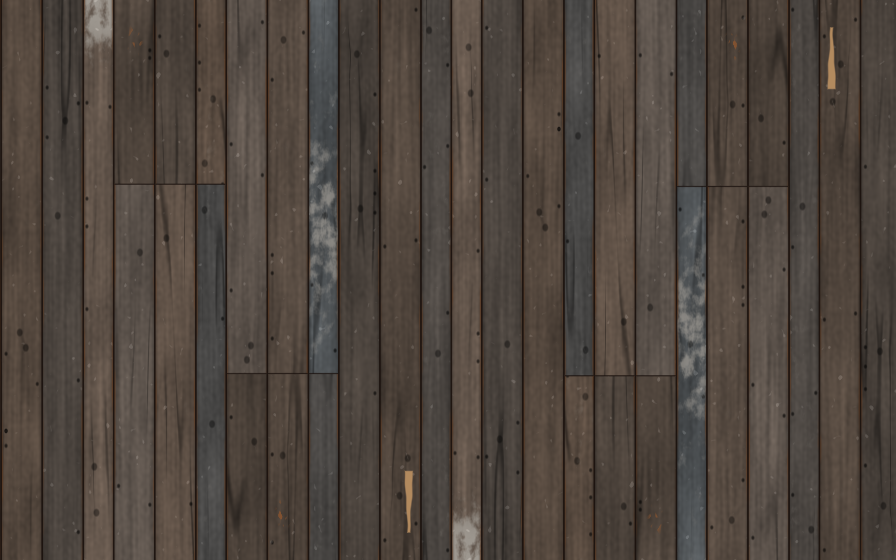
Reproduce this texture procedurally as a Shadertoy shader.

```glsl
#define GROUP_WIDTH 0.201
#define PLANK_SHARE 0.365
#define GAP 0.0015
#define GRAIN 0.20
#define WEAR 0.30
#define DARK_WOOD vec3(0.285, 0.238, 0.200)
#define LIGHT_WOOD vec3(0.435, 0.368, 0.318)
#define SLATE vec3(0.95, 1.01, 1.05)
#define RUST vec3(0.40, 0.24, 0.13)
#define CHALK vec3(0.64, 0.62, 0.59)
#define BARE_WOOD vec3(0.70, 0.54, 0.37)
#define GAP_COLOR vec3(0.10, 0.065, 0.05)

// Six rows of three planks: lightness and greyness
const float TONE[18] = float[18](
    0.28, 0.12, 0.72,  0.62, 0.60, 0.20,  0.14, 0.16, 0.45,
    0.10, 0.28, 0.25,  0.66, 0.45, 0.50,  0.10, 0.25, 0.24);
const float GREY[18] = float[18](
    0.05, 0.35, 0.10,  0.30, 0.05, 0.70,  0.15, 0.20, 0.00,
    0.15, 0.10, 0.60,  0.28, 0.10, 0.95,  0.30, 0.10, 0.45);
const float JOINT[4] = float[4](-1.0, 0.671, 0.333, 2.0);

vec2 hash2(vec2 p) {
    vec3 a = fract(p.xyx * vec3(0.1031, 0.1030, 0.0973));
    a += dot(a, a.yzx + 33.33);
    return fract((a.xx + a.yz) * a.zy);
}

float cornerSlope(vec2 cell, vec2 f, vec2 corner) {
    return dot(hash2(cell + corner) * 2.0 - 1.0, f - corner);
}

// Gradient noise, roughly -0.7 to 0.7
float noise(vec2 p) {
    vec2 i = floor(p), f = p - i;
    vec2 u = f * f * f * (f * (f * 6.0 - 15.0) + 10.0);
    return mix(mix(cornerSlope(i, f, vec2(0, 0)), cornerSlope(i, f, vec2(1, 0)), u.x),
               mix(cornerSlope(i, f, vec2(0, 1)), cornerSlope(i, f, vec2(1, 1)), u.x), u.y);
}

float fbm(vec2 p) {
    float sum = 0.0, amp = 0.7;
    for (int i = 0; i < 4; i++) {
        sum += amp * noise(p);
        p = p * 2.03 + 17.1;
        amp *= 0.55;
    }
    return sum;
}

// Where chalky paint remains on a plank
float chalkAmount(int row, int plank, float y) {
    if (plank != 2) return 0.12;
    if (row == 0) return smoothstep(0.82, 0.97, y);
    if (row == 4) return 0.25 + 0.55 * exp(-pow((y - 0.60) / 0.19, 2.0));
    return 0.25;
}

float chips(vec2 p, vec2 center) {
    float area = smoothstep(0.035, 0.01, length((p - center) * vec2(2.0, 1.0)));
    return area * smoothstep(0.12, 0.3, noise(p * vec2(120.0, 85.0)));
}

void mainImage(out vec4 fragColor, in vec2 fragCoord) {
    float px = 1.0 / iResolution.y;
    vec2 p = fragCoord * px - vec2(0.002, 0.0);

    // Four plank groups, then the same four turned half around
    float group = floor(p.x / GROUP_WIDTH);
    p.x -= group * GROUP_WIDTH;
    if (mod(group, 8.0) >= 4.0) p = vec2(GROUP_WIDTH, 1.0) - p;
    int g = int(mod(group, 4.0));

    // Plank within the group, split by its joint
    float slot = clamp(floor(p.x / GROUP_WIDTH / PLANK_SHARE), 0.0, 2.0);
    float left = slot * PLANK_SHARE * GROUP_WIDTH;
    float right = min(left + PLANK_SHARE * GROUP_WIDTH, GROUP_WIDTH);
    int plank = int(slot);
    int row = max(2 * g - 1 + int(step(JOINT[g], p.y)), 0);
    int id = row * 3 + plank;
    vec2 seed = vec2(slot * 3.7 + 1.3, float(row) * 5.1 + 2.7);
    vec2 q = p + seed;

    // Knots bend the grain; nails leave small dark holes
    float spots = 0.0;
    for (int i = 0; i < 7; i++) {
        vec2 h = hash2(seed * 13.0 + float(i) * 7.7);
        bool knot = i < 2;
        float across = knot ? mix(0.25, 0.75, h.x) : mix(0.12, 0.88, step(0.5, h.x));
        vec2 d = p - vec2(mix(left, right, across), h.y);
        if (knot) q.x += 0.35 * d.x * exp(-dot(d, d * vec2(5000.0, 1200.0)));
        float size = knot ? 0.005 : 0.0025;
        spots += (knot ? 0.4 : 0.6) * smoothstep(size + px, size - px, length(d * vec2(1.0, 0.75)));
    }

    // Wood colour, grain, blotches and cracks
    vec3 color = mix(DARK_WOOD, LIGHT_WOOD, TONE[id]);
    color = mix(color, dot(color, vec3(0.3, 0.6, 0.1)) * SLATE, GREY[id]);
    float blotch = fbm(q * vec2(13.0, 5.0));
    float grain = noise(q * vec2(150.0, 5.0)) + 0.8 * noise(q * vec2(62.0, 2.5));
    color *= 1.0 + GRAIN * grain + WEAR * blotch + 0.12 * noise(q * vec2(130.0, 90.0));
    float crack = smoothstep(0.07, 0.0, abs(noise(q * vec2(36.0, 1.6))));
    color *= 1.0 - 0.35 * crack * smoothstep(0.0, 0.3, noise(q * vec2(14.0, 3.0) + 9.0));
    color *= 1.0 - min(spots, 0.7);

    // Chalk, pale scuffs and orange chips
    float chalk = chalkAmount(row, plank, p.y);
    float patches = fbm(q * vec2(42.0, 26.0));
    color = mix(color, CHALK, 0.9 * chalk * smoothstep(0.45, 1.15, chalk + 1.3 * patches));
    color += 0.10 * smoothstep(0.36, 0.55, noise(q * vec2(95.0, 75.0)));
    float chip = row == 2 && plank == 0 ? chips(p, vec2(0.0375, 0.927))
               : row == 3 && plank == 1 ? chips(p, vec2(0.102, 0.083)) : 0.0;
    color = mix(color, RUST * 1.4, 0.8 * chip);

    // One torn sliver of bare wood, wider at its upper end
    vec2 s = p - vec2(0.125 + 0.002 * noise(p * 40.0), 0.104);
    float sliver = max(abs(s.x) - mix(0.0025, 0.007, smoothstep(-0.05, 0.05, s.y)), abs(s.y) - 0.055);
    if (g == 3) color = mix(color, BARE_WOOD, smoothstep(px, -px, sliver));

    // Rusty worn edges, then gaps and joints
    float edge = min(p.x - left, right - p.x);
    float side = step(left + right, 2.0 * p.x);
    float rust = smoothstep(-0.1, 0.3, fbm(vec2(side * 9.0 + seed.x, q.y * 6.0)));
    color *= mix(0.8, 1.0, smoothstep(0.0, 0.008, edge));
    color = mix(color, RUST, 0.7 * rust * smoothstep(0.005, 0.0015, edge));
    float gap = smoothstep(GAP + 0.6 * px, GAP - 0.6 * px, edge);
    float seam = smoothstep(px + 0.0005, 0.0, abs(p.y - JOINT[g]));
    color = mix(color, GAP_COLOR, max(0.9 * gap, 0.75 * seam));
    fragColor = vec4(clamp(color, 0.0, 1.0), 1.0);
}
```
